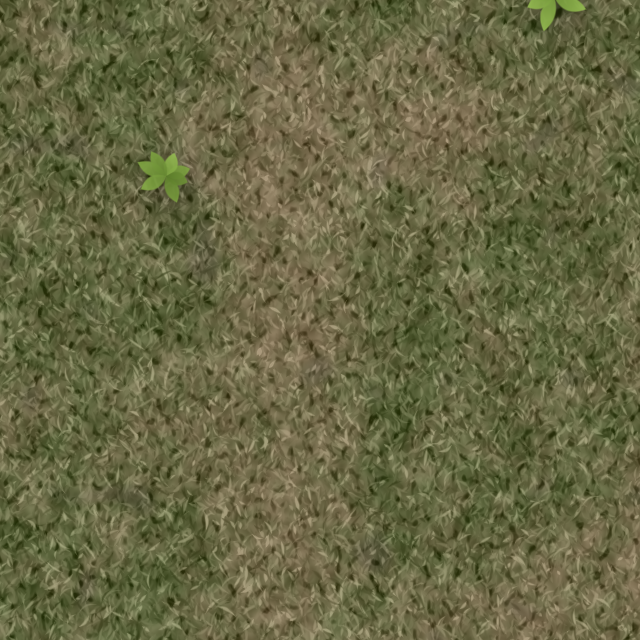
Reproduce this texture procedurally as a Shadertoy shader.

```glsl
// Worn lawn from above: short curved blades in green and dry straw patches.
// Jittered grids of blades set the tone, gradient noise adds dark gaps and
// patches, and two leafy weeds are drawn as rosettes on top.

const vec3 TURF_MID   = vec3(0.402, 0.394, 0.258);
const vec3 TONE_RANGE = vec3(0.150, 0.143, 0.140);
const vec3 DRY_TINT   = vec3(0.022, -0.014, 0.005);
const vec3 SOIL_GREY  = vec3(0.38, 0.355, 0.29);
const vec3 WEED_DARK  = vec3(0.31, 0.43, 0.13);
const vec3 WEED_LIGHT = vec3(0.62, 0.78, 0.34);
const int BLADE_LAYERS = 6;

vec2 hash2(vec2 p) {
    vec3 q = fract(p.xyx * vec3(0.1031, 0.1030, 0.0973));
    q += dot(q, q.yzx + 33.33);
    return fract((q.xx + q.yz) * q.zy);
}

float cornerSlope(vec2 cell, vec2 corner, vec2 f) {
    float angle = 6.2832 * hash2(cell + corner + 57.0).x;
    return dot(vec2(cos(angle), sin(angle)), f - corner);
}

float gradientNoise(vec2 p) {
    vec2 cell = floor(p), f = fract(p);
    vec2 u = f * f * f * (f * (f * 6.0 - 15.0) + 10.0);
    float low  = mix(cornerSlope(cell, vec2(0, 0), f), cornerSlope(cell, vec2(1, 0), f), u.x);
    float high = mix(cornerSlope(cell, vec2(0, 1), f), cornerSlope(cell, vec2(1, 1), f), u.x);
    return mix(low, high, u.y);
}

// Turns a point clockwise by the angle.
mat2 rotation(float angle) {
    float c = cos(angle), s = sin(angle);
    return mat2(c, -s, s, c);
}

float blob(vec2 p, vec2 centre, vec2 size) {
    vec2 q = (p - centre) / size;
    return exp(-dot(q, q));
}

// Signed dryness: -1 is lush green, +1 is straw.
float dryness(vec2 uv) {
    float worn = blob(uv, vec2(0.43, 0.45), vec2(0.11, 0.9))
               + 0.9 * blob(uv, vec2(0.68, 0.82), vec2(0.12, 0.17))
               + 0.9 * blob(uv, vec2(0.82, 0.02), vec2(0.18, 0.12))
               + 0.8 * blob(uv, vec2(1.02, 0.25), vec2(0.05, 0.25));
    float patches = gradientNoise(uv * vec2(7.0, 4.5) + 3.0)
                  + 0.9 * gradientNoise(rotation(0.5) * uv * 15.0 + 20.0)
                  + 0.9 * gradientNoise(rotation(0.9) * uv * 36.0);
    return clamp(1.5 * worn - 0.58 + 1.1 * patches, -1.2, 1.3);
}

// Coverage of a tapered, bent blade centred on the origin.
float blade(vec2 p, float angle, float halfLength, float halfWidth, float bend, float soft) {
    p = rotation(angle) * p;
    float along = p.x / halfLength;
    float taper = halfWidth * (1.0 - along * along);
    float d = abs(p.y - bend * halfLength * (along * along - 0.4)) - taper;
    return smoothstep(soft, -soft, d);
}

// Lays one jittered grid of mostly upright blades over the given tone.
float bladeLayer(float tone, vec2 uv, float density, float seed, float dry, float soft) {
    float turn = seed * 0.7;
    vec2 p = rotation(turn) * uv * density + seed * 19.0;
    vec2 home = floor(p);
    for (int y = -1; y <= 1; y++)
    for (int x = -1; x <= 1; x++) {
        vec2 cell = home + vec2(x, y);
        vec2 place = hash2(cell + seed * 31.0);
        vec2 form  = hash2(cell + seed * 47.0 + 101.0);
        vec2 look  = hash2(cell + seed * 61.0 + 211.0);
        float angle = 1.571 - turn + 2.3 * (form.x - 0.5);
        float halfLength = mix(0.32, 0.85, form.y * form.y) * mix(1.0, 0.75, max(dry, 0.0));
        float cover = blade(p - cell - place, angle, halfLength,
                            mix(0.08, 0.15, look.y), 0.6 * (look.y - 0.5), soft * density);
        float shade = mix(-0.85, 1.05, look.x) + 0.4 * step(0.93, look.x);
        tone = mix(tone, shade, 0.72 * cover);
    }
    return tone;
}

// Draws a whorl of pointed leaves over the given colour.
vec3 rosette(vec3 col, vec2 p, float radius, float turn, float soft) {
    float shadow = blob(p, vec2(0.006, -0.008), vec2(radius * 0.9));
    col *= 1.0 - 0.25 * shadow;
    for (int i = 0; i < 7; i++) {
        float k = float(i);
        vec2 kind = hash2(vec2(k, turn * 10.0));
        float reach = radius * mix(0.30, 0.52, kind.x);
        float angle = turn + k * 2.4;
        vec2 centre = reach * vec2(cos(angle), sin(angle));
        float leaf = blade(p - centre, angle, reach, radius * 0.20, 0.25 * (kind.y - 0.5), soft);
        float light = clamp(kind.y * 0.7 + 0.4 * length(p) / radius, 0.0, 1.0);
        col = mix(col, mix(WEED_DARK, WEED_LIGHT, light), 0.9 * leaf);
    }
    return col;
}

void mainImage(out vec4 fragColor, in vec2 fragCoord) {
    vec2 uv = fragCoord / iResolution.y;
    float soft = max(0.0018, 0.8 / iResolution.y);
    float dry = dryness(uv);

    float tone = 0.7 * gradientNoise(rotation(0.4) * uv * 60.0) - 0.15;
    for (int i = 0; i < BLADE_LAYERS; i++) {
        float k = float(i);
        tone = bladeLayer(tone, uv, 41.0 + 4.0 * k, k + 1.0, dry, soft);
    }
    vec2 gapSpace = rotation(0.65) * (uv * vec2(82.0, 60.0)) + 9.0;
    float gaps = smoothstep(0.12, 0.48, gradientNoise(gapSpace));
    float relief = 0.42 * gradientNoise(rotation(1.1) * uv * 26.0 + 70.0)
                 + 0.35 * gradientNoise(rotation(0.3) * uv * 11.0 + 15.0);
    tone = 1.28 * (tone + 0.22 * dry + relief - 0.85 * gaps + 0.19);

    vec3 col = TURF_MID + TONE_RANGE * clamp(tone, -1.6, 1.6) + DRY_TINT * dry;
    float soil = smoothstep(0.30, 0.55, gradientNoise(uv * 11.0 + 41.0));
    col = mix(col, SOIL_GREY + 0.8 * TONE_RANGE * (tone - 0.3), 0.4 * soil);

    col = rosette(col, uv - vec2(0.26, 0.725), 0.052, 0.3, soft);
    col = rosette(col, uv - vec2(0.865, 1.005), 0.056, 1.1, soft);
    fragColor = vec4(clamp(col, 0.0, 1.0), 1.0);
}
```
